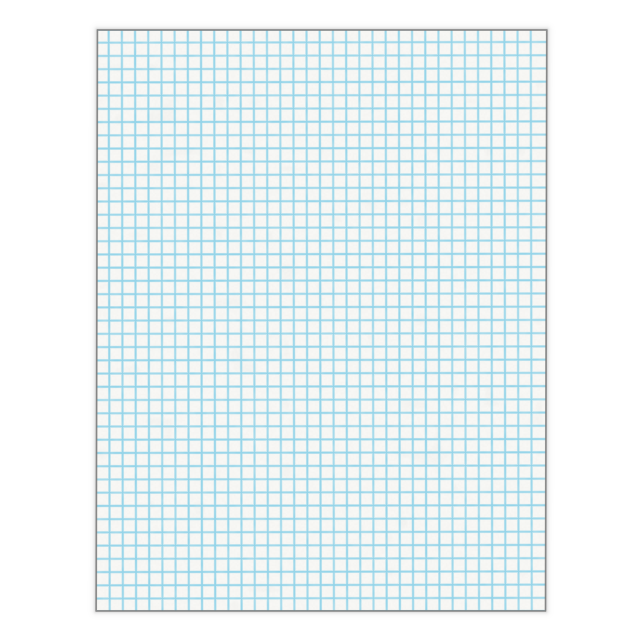
A Shadertoy shader for this pattern:

```glsl
float hash(vec2 p) {
    p = fract(p * vec2(0.1031, 0.1137));
    p += dot(p, p.yx + 33.33);
    return fract((p.x + p.y) * p.x * 7.31);
}

float noise(vec2 p) {
    vec2 i = floor(p), f = fract(p);
    f = f * f * (3.0 - 2.0 * f);
    return mix(mix(hash(i), hash(i + vec2(1, 0)), f.x),
               mix(hash(i + vec2(0, 1)), hash(i + vec2(1, 1)), f.x), f.y);
}

float boxDistance(vec2 p, vec2 halfSize) {
    vec2 d = abs(p) - halfSize;
    return length(max(d, 0.0)) + min(max(d.x, d.y), 0.0);
}

void mainImage(out vec4 fragColor, in vec2 fragCoord) {
    vec2 uv = fragCoord / iResolution.xy;
    float pixel = 1.0 / iResolution.y;

    // Sheet outline, leaning very slightly
    vec2 p = uv - vec2(0.5023, 0.4993);
    p.x -= 0.0022 * p.y;
    float sheet = boxDistance(p, vec2(0.351, 0.4538));

    // Soft shadow on the white backdrop
    float shadow = 0.26 * exp(-max(sheet, 0.0) / 0.0028);
    vec3 color = vec3(1.0 - shadow);

    // Paper with fine grain and faint smudges
    float grain = noise(uv * 420.0) - 0.5;
    float smudge = smoothstep(0.84, 1.0, noise(uv * 38.0 + 7.0));
    vec3 paper = vec3(0.968, 0.966, 0.955) + 0.012 * grain - 0.014 * smudge;

    // Ruled grid: 33 upright and 43 level lines
    vec2 pitch = vec2(0.02061, 0.02068);
    vec2 ruled = uv - vec2(0.1706, 0.93385);
    ruled += vec2(0.0018, -0.0016) * p.yx;
    vec2 cell = ruled / pitch;
    vec2 nearest = floor(cell + 0.5);
    vec2 lineDistance = abs(cell - nearest) * pitch;
    vec2 ink = 1.0 - smoothstep(vec2(0.0002), vec2(0.0025 + 0.4 * pixel), lineDistance);

    // Uneven ink, per line and along each line
    ink.x *= 0.86 + 0.14 * hash(vec2(nearest.x + 60.0, 3.0)) + 0.16 * (noise(vec2(nearest.x * 5.0 + 90.0, uv.y * 110.0)) - 0.5);
    ink.y *= 0.86 + 0.14 * hash(vec2(9.0, nearest.y + 80.0)) + 0.16 * (noise(vec2(uv.x * 110.0, nearest.y * 5.0 + 300.0)) - 0.5);

    // Keep ruling off the strip beside the left and right edges
    ink.x *= step(-0.5, cell.x) * step(cell.x, 32.5);
    float coverage = clamp(max(ink.x, ink.y) + 0.2 * min(ink.x, ink.y), 0.0, 1.0);
    paper = mix(paper, vec3(0.59, 0.835, 0.915), coverage);
    color = mix(color, paper, smoothstep(0.5 * pixel, -0.5 * pixel, sheet));

    // Thin grey cut edge
    float edge = 1.0 - smoothstep(0.0002, 0.0014 + 0.6 * pixel, abs(sheet));
    color = mix(color, vec3(0.47), 0.85 * edge);

    fragColor = vec4(clamp(color, 0.0, 1.0), 1.0);
}
```
